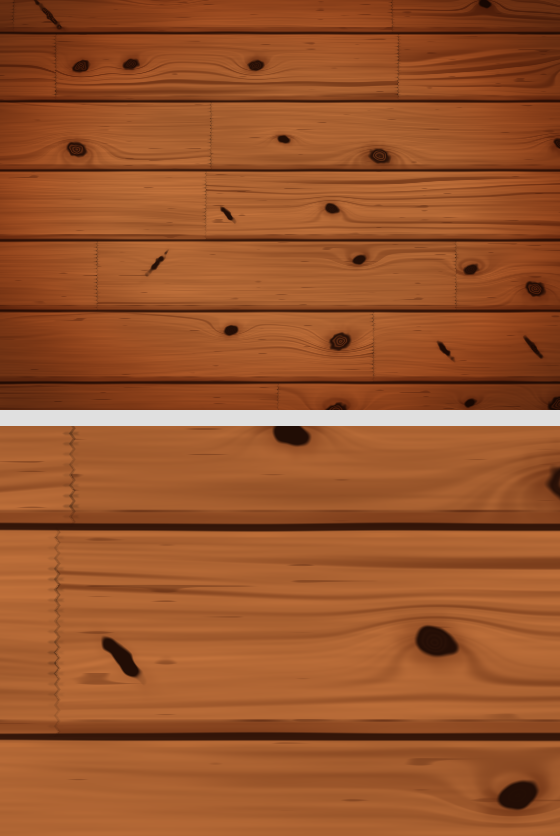
Top, the full canvas; bottom, a detail of the centre.
Give the GLSL for this texture, as a Shadertoy shader.

```glsl
const float PITCH = 0.17;   // plank height
const float CELL = 0.25;    // spacing of knot sites along a plank

float hash(vec2 p) {
    vec3 a = fract(p.xyx * 0.1031);
    a += dot(a, a.yzx + 33.33);
    return fract((a.x + a.y) * a.z);
}

float noise(vec2 p) {
    vec2 i = floor(p), f = fract(p);
    f = f * f * (3.0 - 2.0 * f);
    return mix(mix(hash(i), hash(i + vec2(1, 0)), f.x),
               mix(hash(i + vec2(0, 1)), hash(i + vec2(1, 1)), f.x), f.y);
}

float line(float d, float halfWidth, float blur) {
    return 1.0 - smoothstep(halfWidth - blur, halfWidth + blur, abs(d));
}

// Adds one knot: bends the grain, then lays its halo (x), body (y) and bark tone (z)
void addKnot(vec2 site, vec2 q, float px, inout float flow, inout vec3 knot) {
    if (hash(site + 3.1) > 0.62) return;
    float across = hash(site + 17.7), along = hash(site + 41.3), big = hash(site + 65.9);
    vec2 d = q - vec2((site.x + 0.2 + 0.6 * along) * CELL, PITCH * (0.2 + 0.6 * across));
    float size = mix(0.009, 0.028, big);
    float spike = step(0.8, hash(site + 8.9));
    float side = across < 0.5 ? -1.0 : 1.0;

    vec2 bend = d / (size * vec2(3.6, 1.7));
    flow += side * size * mix(2.8, 0.5, spike) * exp(-dot(bend, bend));

    float angle = side * mix(0.3, 0.85, spike);
    d = mat2(cos(angle), -sin(angle), sin(angle), cos(angle)) * d;
    vec2 radii = mix(size * vec2(1.2, 0.8), vec2(0.02 + 0.03 * big, 0.006), spike);
    float r = length(d / radii) + mix(0.3, 0.8, spike) * (noise(d * 110.0 + site * 7.0) - 0.5);
    float blur = 0.1 + 0.8 * px / radii.y;
    float body = 1.0 - smoothstep(1.0 - blur, 1.0 + blur, r);
    float rings = 0.5 + 0.5 * sin(r * 19.0 + 4.0 * noise(d * 60.0));
    float heart = (1.0 - smoothstep(0.55, 0.95, r)) * smoothstep(0.2, 0.6, big);
    knot.x = max(knot.x, (1.0 - smoothstep(0.9, 3.0, r)) * (1.0 - 0.5 * spike));
    knot.y = max(knot.y, body);
    knot.z = max(knot.z, body * heart * (0.35 + 0.65 * rings));
}

void mainImage(out vec4 fragColor, in vec2 fragCoord) {
    float px = 1.0 / iResolution.y;
    vec2 uv = fragCoord / iResolution.xy;
    float x = fragCoord.x * px;

    // Planks widen slightly towards the bottom
    float k = (sqrt(0.02739 + 0.004 * (0.9196 - uv.y)) - 0.1655) / 0.002;
    float row = floor(k), v = fract(k);
    vec2 q = vec2(x, v * PITCH);

    // Boards along each plank, joined end to end with fine fingers
    float boardLength = mix(0.75, 1.0, hash(vec2(row, 5.3)));
    float teeth = abs(fract(v * 20.0) - 0.5);
    float b = (x + 0.006 * teeth) / boardLength + hash(vec2(row, 12.7));
    float board = floor(b);
    float jointDist = (fract(b) - step(0.5, fract(b))) * boardLength;
    float tint = hash(vec2(board, row) + 29.0);
    vec2 seed = 90.0 * vec2(tint, hash(vec2(row, board) + 51.0));

    // Grain flowing around the knots
    float flow = q.y + 0.045 * noise(vec2(x * 1.9, q.y * 13.0) + seed)
               + 0.004 * noise(vec2(x * 9.0, q.y * 30.0) + seed);
    vec3 knot = vec3(0);
    for (int i = -1; i <= 1; i++)
        addKnot(vec2(floor(x / CELL) + float(i), row), q, px, flow, knot);

    float broad = noise(vec2(x * 1.3, flow * 30.0) + seed);
    float figured = smoothstep(0.3, 0.8, noise(vec2(x * 1.4, q.y * 17.0) + seed + 7.0));
    figured = max(figured, 0.8 * knot.x);
    float late = smoothstep(0.45, 0.95, noise(vec2(x * 1.6, flow * 175.0) + seed + 19.0));
    float fine = noise(vec2(x * 3.0, flow * 300.0) + seed + 45.0);
    float fibre = noise(vec2(x * 14.0, q.y * 300.0) + seed);
    float blotch = noise(vec2(x * 6.0, q.y * 18.0) + seed + 33.0);

    float tone = 0.35 + 0.45 * tint + 0.35 * (broad - 0.5) + 0.35 * (fibre - 0.5)
               + 0.45 * (fine - 0.5) + 0.4 * (blotch - 0.5);
    vec3 col = mix(vec3(0.60, 0.335, 0.165), vec3(0.73, 0.425, 0.22), tone);
    col = mix(col, vec3(0.40, 0.18, 0.07), late * mix(0.1, 0.7, figured));

    // Sparse hairline flecks
    float fleck = smoothstep(0.9, 0.98, noise(vec2(x * 18.0, q.y * 240.0) + seed + 61.0));
    col = mix(col, vec3(0.31, 0.13, 0.05), 0.35 * fleck);

    // Finger joint, faint and partly worn away
    float worn = noise(vec2(v * 9.0, row * 5.0 + board));
    col *= 1.0 - (0.08 + 0.2 * worn) * line(jointDist, 0.0012, px)
               - 0.2 * worn * line(jointDist, 0.006, 2.0 * px) * smoothstep(0.2, 0.5, teeth);

    // Knots
    col = mix(col, vec3(0.42, 0.18, 0.065), 0.4 * knot.x * knot.x);
    col = mix(col, mix(vec3(0.13, 0.05, 0.02), vec3(0.36, 0.17, 0.075), knot.z), knot.y);

    // Seam: soft bevel above, dark gap, worn highlight below
    float e = (v - step(0.5, v)) * PITCH;
    float wear = noise(vec2(x * 9.0, row * 13.0));
    float patchy = noise(vec2(x * 30.0, row * 13.0 + 5.0));
    col = mix(col, vec3(0.46, 0.21, 0.085), (0.45 + 0.3 * wear) * line(e + 0.006, 0.006, 1.5 * px));
    col = mix(col, vec3(0.30, 0.12, 0.045), (0.1 + 0.6 * patchy) * line(e + 0.013, 0.001, px));
    col = mix(col, vec3(0.76, 0.44, 0.22), (0.15 + 0.5 * patchy) * line(e - 0.0065, 0.0018, px));
    col = mix(col, vec3(0.17, 0.065, 0.024), 0.92 * line(e, 0.0024 + 0.0015 * wear, 1.2 * px));

    // Borders turn redder, then darker
    float border = length(uv * 2.0 - 1.0);
    col *= mix(vec3(1), vec3(0.85, 0.66, 0.50), smoothstep(0.5, 1.15, border));
    col *= 1.0 - 0.3 * smoothstep(0.85, 1.4, border);
    fragColor = vec4(col, 1.0);
}
```
